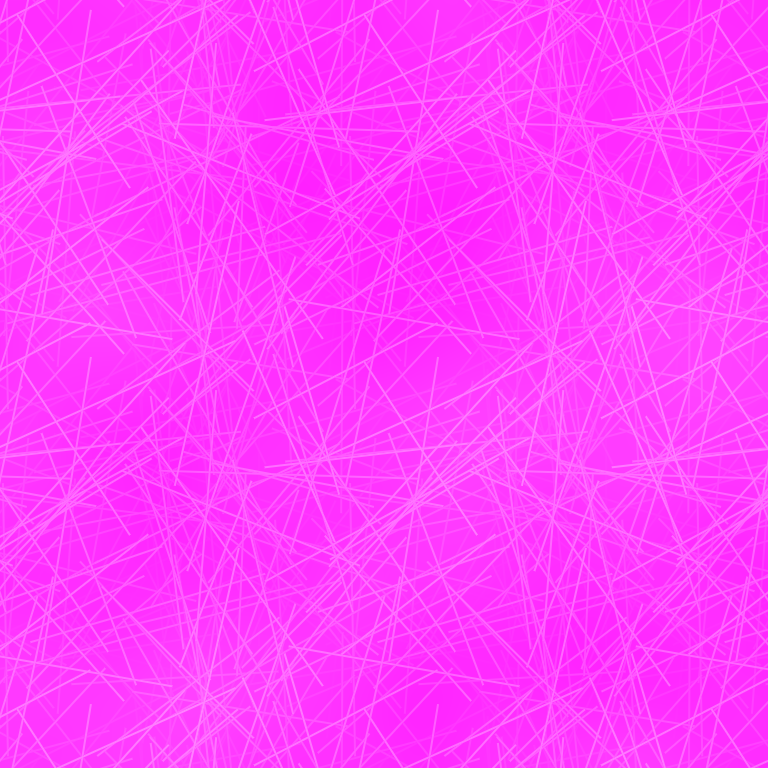
Give the GLSL for this pattern, as a WebGL 1 fragment shader.

```glsl
precision highp float;
// Fine pale scratches crossing at all angles, tiled over a softly clouded magenta ground.
uniform vec2 u_resolution;

const int SCRATCHES = 130;

vec2 hash2(vec2 p) {
  p = vec2(dot(p, vec2(127.1, 311.7)), dot(p, vec2(269.5, 183.3)));
  return fract(sin(p) * 43758.545);
}

float gradientCorner(vec2 cell, vec2 corner, vec2 f) {
  float angle = 6.28318 * hash2(cell + corner).x;
  return dot(vec2(cos(angle), sin(angle)), f - corner);
}

float gradientNoise(vec2 p) {
  vec2 cell = floor(p);
  vec2 f = fract(p);
  vec2 u = f * f * f * (f * (f * 6.0 - 15.0) + 10.0);
  vec2 e = vec2(0.0, 1.0);
  return mix(
    mix(gradientCorner(cell, e.xx, f), gradientCorner(cell, e.yx, f), u.x),
    mix(gradientCorner(cell, e.xy, f), gradientCorner(cell, e.yy, f), u.x),
    u.y);
}

// Strongest scratch at p, from 0 (none) to 1; later scratches are brighter.
float scratches(vec2 p, float pixel) {
  const float tile = 0.452;
  float strongest = 0.0;
  for (int i = 0; i < SCRATCHES; i++) {
    float id = float(i) + 1.0;
    vec2 center = hash2(vec2(id, 3.7));
    vec2 shape = hash2(vec2(id, 9.2));

    // Offset to the nearest repeat of this scratch, turned along its direction.
    vec2 offset = (fract(p / tile - center + 0.5) - 0.5) * tile;
    float angle = 3.14159 * shape.x;
    vec2 along = vec2(cos(angle), sin(angle));
    float across = abs(offset.x * along.y - offset.y * along.x);
    float halfLength = tile * mix(0.27, 0.5, shape.y);

    float edge = max(abs(dot(offset, along)) - halfLength, across - 0.0013);
    float cover = clamp(0.5 - edge / pixel, 0.0, 1.0);
    strongest = max(strongest, cover * id / float(SCRATCHES));
  }
  return strongest;
}

void main() {
  float pixel = 1.0 / u_resolution.y;
  vec2 p = gl_FragCoord.xy * pixel;

  // Soft clouds in the ground, carried through the scratches as well.
  float clouds = gradientNoise(p * 2.6 + 4.3) + 0.45 * gradientNoise(p * 5.7 + 17.1);
  float ground = clamp(0.18 + 0.13 * clouds, 0.09, 0.27);

  float green = ground + 0.26 * scratches(p, pixel);
  gl_FragColor = vec4(1.0, green, 1.0, 1.0);
}
```
